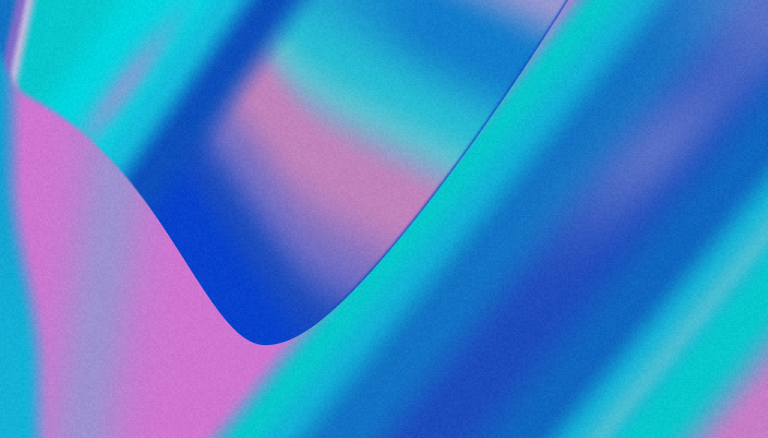
Give the GLSL for this background, as a Shadertoy shader.

```glsl
const vec3 TEAL = vec3(0.03, 0.78, 0.80);
const vec3 CYAN = vec3(0.07, 0.70, 0.84);
const vec3 PALE_CYAN = vec3(0.36, 0.76, 0.82);
const vec3 BLUE = vec3(0.07, 0.45, 0.77);
const vec3 NAVY = vec3(0.11, 0.30, 0.74);
const vec3 ROYAL = vec3(0.03, 0.26, 0.80);
const vec3 LAVENDER = vec3(0.58, 0.59, 0.82);
const vec3 PINK = vec3(0.81, 0.46, 0.82);
const vec3 ROSE = vec3(0.75, 0.51, 0.74);
const vec2 FOLD_TIP = vec2(0.605, 0.212);
const float BAND_SLANT = 0.82;
const float CREASE_SLANT = 0.71;
const float GRAIN_SCALE = 292.0;
const float GRAIN_AMOUNT = 0.035;

float hash(vec2 p) {
    vec3 q = fract(vec3(p.xyx) * 0.1031);
    q += dot(q, q.yzx + 33.33);
    return fract((q.x + q.y) * q.z);
}

float bump(float x, float width) {
    return exp(-x * x / (width * width));
}

// Moves from one colour to the next between two stops
vec3 ramp(vec3 from, vec3 to, float a, float b, float t) {
    return mix(from, to, smoothstep(a, b, t));
}

// Height of the lower edge of the folded sheet
float foldHeight(float x) {
    float d = abs(x - FOLD_TIP.x);
    float d2 = d * d;
    float rise;
    if (x > FOLD_TIP.x) {
        rise = sqrt(0.0289 + 1.21 * d2) - 0.17 + 0.37 * d2;
    } else {
        float lift = max(d - 0.54, 0.0);
        rise = 0.76 * d2 / (d2 + 0.0983) + 16.0 * lift * lift;
    }
    return FOLD_TIP.y + rise;
}

// Pink cloth at the lower left
vec3 pinkCloth(vec2 p) {
    float middle = 0.19 + 0.12 * p.y;
    vec3 c = mix(PINK, LAVENDER, 0.85 * bump(p.x - middle, 0.085));
    float border = 0.03 + 0.06 * (1.0 - smoothstep(0.15, 0.6, p.y));
    vec3 side = mix(CYAN, BLUE, 0.3 * smoothstep(0.1, 0.7, p.y));
    return ramp(side, c, border - 0.035, border + 0.03, p.x);
}

// Slanted bands at the right
vec3 slantedBands(vec2 p) {
    float s = p.x - BAND_SLANT * p.y;
    vec3 c = pinkCloth(p);
    c = ramp(c, TEAL, 0.45, 0.55, s);
    c = ramp(c, CYAN, 0.56, 0.64, s);
    c = ramp(c, BLUE, 0.63, 0.75, s);
    c = ramp(c, NAVY, 0.80, 0.95, s);
    float glow = bump(s - 0.955, 0.11) * bump(p.y - 0.66, 0.19);
    glow += bump(length(p - vec2(1.75, 1.0)), 0.17);
    c = mix(c, LAVENDER, 0.48 * min(glow, 1.0));
    c = ramp(c, vec3(0.06, 0.40, 0.75), 1.02, 1.18, s);
    c = ramp(c, CYAN, 1.21, 1.32, s);
    c = mix(c, PALE_CYAN, 0.7 * bump(s - 1.37, 0.045));
    c = ramp(c, TEAL, 1.37, 1.45, s);
    return ramp(c, mix(PINK, ROSE, 0.5), 1.50, 1.67, s);
}

// Soft glow inside the folded sheet
vec3 foldInside(vec2 p) {
    float bend = 0.685 - p.x;
    float softBend = 0.5 * (bend + sqrt(bend * bend + 0.004));
    float v = p.y - (0.66 + 0.5 * bend + softBend);
    vec3 c = ramp(ROYAL, NAVY, -0.52, -0.36, v);
    c = ramp(c, vec3(0.44, 0.43, 0.77), -0.39, -0.22, v);
    c = ramp(c, ROSE, -0.26, -0.04, v);
    c = ramp(c, PALE_CYAN, 0.02, 0.17, v);
    c = ramp(c, vec3(0.15, 0.74, 0.83), 0.13, 0.24, v);
    float blueShare = 0.55 + 0.45 * smoothstep(0.75, 1.0, p.x);
    c = mix(c, vec3(0.07, 0.49, 0.80), blueShare * smoothstep(0.22, 0.42, v));
    return ramp(c, LAVENDER, 0.47, 0.62, v);
}

// Upper sheet: streaks, dark crease and the inside of the fold
vec3 upperSheet(vec2 p) {
    float w = p.x - CREASE_SLANT * p.y;
    vec3 c = ramp(TEAL, vec3(0.0, 0.84, 0.88), -0.50, -0.37, w);
    float streak = bump(w + 0.285, 0.045) * bump(p.y - 0.80, 0.15);
    c = mix(c, LAVENDER, 0.8 * streak);
    c = ramp(c, vec3(0.08, 0.74, 0.86), -0.26, -0.19, w);
    c = ramp(c, vec3(0.05, 0.31, 0.73), -0.19, -0.095, w);
    c = mix(c, foldInside(p), smoothstep(-0.075, 0.035, w));
    // Narrow strip at the far left
    float strip = p.x - 0.03 - 0.21 * (p.y - 0.84);
    vec3 rim = ramp(BLUE, vec3(0.50, 0.42, 0.78), -0.04, -0.015, strip);
    rim = ramp(rim, vec3(0.75, 0.72, 0.87), -0.015, 0.005, strip);
    return ramp(rim, c, 0.0, 0.03, strip);
}

void mainImage(out vec4 fragColor, in vec2 fragCoord) {
    vec2 p = fragCoord / iResolution.y;
    float step1 = 0.002;
    float slope = (foldHeight(p.x + step1) - foldHeight(p.x - step1)) / (2.0 * step1);
    float edge = (p.y - foldHeight(p.x)) / sqrt(1.0 + slope * slope);

    // Join the sheets, softer toward the upper left
    float soft = 0.7 / iResolution.y + 0.012 * (1.0 - smoothstep(0.03, 0.4, p.x));
    vec3 sheet = upperSheet(p);
    float rightSide = smoothstep(0.58, 0.75, p.x);
    sheet = mix(sheet, vec3(0.07, 0.30, 0.75), 0.8 * rightSide * bump(edge, 0.005));
    vec3 color = mix(slantedBands(p), sheet, smoothstep(-soft, soft, edge));

    // Fine grain
    color += GRAIN_AMOUNT * (hash(floor(p * GRAIN_SCALE)) - 0.5);
    fragColor = vec4(clamp(color, 0.0, 1.0), 1.0);
}
```
